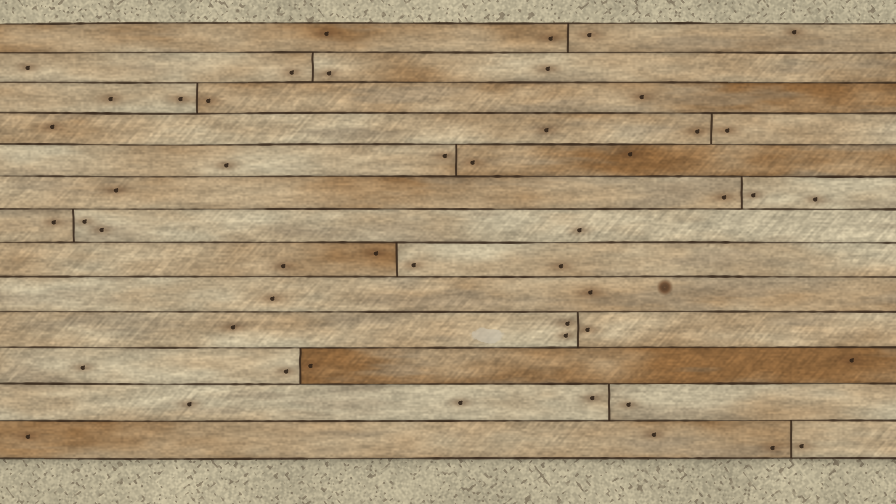
Give the GLSL for this texture, as a WebGL 1 fragment shader.

```glsl
precision highp float;
// Thirteen rows of weathered planks lying on speckled concrete.
// Row seams follow a quadratic, so planks widen towards the viewer; each row
// has one butt joint, and layered noise gives grain, stains and saw marks.

uniform vec2 u_resolution;

const float LAST_ROW = 12.0;
const float TOP = 0.0463;      // depth of the first seam, in canvas heights
const float PITCH = 0.0574;    // height of the first row
const float SPREAD = 0.000694; // growth from row to row

const vec3 PALE = vec3(0.745, 0.695, 0.58);
const vec3 TAN = vec3(0.69, 0.60, 0.47);
const vec3 BROWN = vec3(0.53, 0.385, 0.235);
const vec3 GREY = vec3(0.57, 0.51, 0.42);
const vec3 GAP = vec3(0.21, 0.155, 0.11);
const vec3 RUST = vec3(0.36, 0.24, 0.15);
const vec3 CONCRETE = vec3(0.71, 0.67, 0.56);

float hash(vec2 p) {
  vec3 q = fract(p.xyx * 0.1031);
  q += dot(q, q.yzx + 33.33);
  return fract((q.x + q.y) * q.z);
}

float noise(vec2 p) {
  vec2 i = floor(p), f = fract(p);
  f = f * f * (3.0 - 2.0 * f);
  return mix(mix(hash(i), hash(i + vec2(1.0, 0.0)), f.x),
             mix(hash(i + vec2(0.0, 1.0)), hash(i + 1.0), f.x), f.y);
}

float fbm(vec2 p) {
  float sum = 0.0, amp = 0.533;
  for (int k = 0; k < 4; k++) {
    sum += amp * noise(p);
    p = p * 2.03 + 19.7;
    amp *= 0.5;
  }
  return sum;
}

// Chooses the value belonging to one of the thirteen rows.
float pick(float row, vec4 a, vec4 b, vec4 c, float last) {
  vec4 d = vec4(0.0, 1.0, 2.0, 3.0) - row;
  vec4 h = vec4(0.5);
  return dot(a, step(abs(d), h)) + dot(b, step(abs(d + 4.0), h))
       + dot(c, step(abs(d + 8.0), h)) + last * step(11.5, row);
}

float seamDepth(float row) {
  return TOP + row * (PITCH + SPREAD * row);
}

float rowAt(float depth) {
  return (sqrt(PITCH * PITCH + 4.0 * SPREAD * (depth - TOP)) - PITCH) / (2.0 * SPREAD);
}

// Soft-edged line of the given half width.
float line(float dist, float halfWidth, float px) {
  return 1.0 - smoothstep(halfWidth - px * 0.6, halfWidth + px * 0.6, dist);
}

vec3 concrete(vec2 p) {
  vec2 turned = vec2(p.x * 0.8 - p.y * 0.6, p.x * 0.6 + p.y * 0.8) + 3.0;
  float grit = noise(turned * 240.0), pits = noise(turned * 170.0 + 40.0);
  vec3 c = CONCRETE * (0.81 + 0.22 * grit + 0.18 * fbm(p * 9.0));
  c = mix(c, vec3(0.42, 0.37, 0.30), 0.6 * smoothstep(0.72, 0.92, pits));
  // Shade cast just below the last row
  float below = p.y - seamDepth(LAST_ROW + 1.0);
  return c * (1.0 - 0.28 * step(-0.1, below) * exp(-abs(below) * 130.0));
}

vec3 wood(vec2 p, float tone, float seed) {
  vec2 s = p + seed * vec2(37.3, 15.1);
  float grain = fbm(s * vec2(9.0, 75.0));
  float fiber = noise(s * vec2(70.0, 260.0));
  float grit = noise(s * vec2(190.0, 230.0) + 31.0);
  float stain = fbm(s * vec2(4.0, 13.0));
  float warmth = clamp(tone + (stain - 0.5) * 1.1, 0.0, 1.0);
  vec3 c = mix(PALE, TAN, smoothstep(0.0, 0.5, warmth));
  c = mix(c, BROWN, smoothstep(0.4, 1.05, warmth));
  // Grey weathering in streaks
  c = mix(c, GREY, 0.55 * smoothstep(0.53, 0.78, fbm(s * vec2(5.0, 28.0) + 7.0)));
  c *= 0.765 + 0.25 * grain + 0.13 * fiber + 0.13 * grit;
  // Fine slanted saw marks on worn patches
  float saw = noise(vec2((s.x + 0.9 * s.y) * 170.0, s.y * 35.0));
  float worn = smoothstep(0.42, 0.68, noise(s * vec2(2.3, 6.0) + 11.0));
  return c * (1.0 + 0.15 * worn * (saw - 0.5));
}

// Dark nail head with a rust bleed along the grain.
vec3 nail(vec3 c, vec2 offset, float px) {
  vec2 spread = offset * vec2(45.0, 110.0);
  c = mix(c, RUST, 0.42 * exp(-dot(spread, spread)));
  float ragged = 0.0030 + 0.0026 * noise(offset * 260.0 + 50.0);
  return mix(c, GAP * 0.8, 0.85 * line(length(offset * vec2(0.85, 1.1)), ragged, px));
}

void main() {
  float px = 1.0 / u_resolution.y, aspect = u_resolution.x * px;
  vec2 p = vec2(gl_FragCoord.x, u_resolution.y - gl_FragCoord.y) * px;
  float depth = p.y + 0.003 * (noise(vec2(p.x * 3.0, p.y * 4.0)) - 0.5);
  float row = clamp(floor(rowAt(depth)), 0.0, LAST_ROW);
  float top = seamDepth(row), bottom = seamDepth(row + 1.0);

  // Joint position across the width and the warmth of both planks in the row
  float joint = aspect * pick(row, vec4(0.634, 0.349, 0.220, 0.794),
    vec4(0.509, 0.828, 0.082, 0.443), vec4(-1.0, 0.645, 0.335, 0.680), 0.883);
  float leftTone = pick(row, vec4(0.48, 0.36, 0.22, 0.38),
    vec4(0.34, 0.45, 0.34, 0.50), vec4(0.0, 0.26, 0.18, 0.22), 0.66);
  float rightTone = pick(row, vec4(0.52, 0.44, 0.66, 0.34),
    vec4(0.78, 0.22, 0.10, 0.24), vec4(0.38, 0.38, 0.92, 0.22), 0.40);
  float side = step(joint, p.x);
  vec3 c = wood(p, mix(leftTone, rightTone, side), row * 2.0 + side + 1.0);

  // Knot and bare patch
  vec2 k = p - vec2(0.742 * aspect, 0.570);
  float rings = noise(vec2(length(k) * 420.0, 3.0));
  c = mix(c, RUST * (0.7 + 0.5 * rings), 0.8 * line(length(k), 0.013, 0.009));
  vec2 patchUv = (p - vec2(0.545 * aspect, 0.667)) * vec2(1.0, 2.8);
  float chip = length(patchUv) + 0.05 * (fbm(p * 45.0) - 0.5);
  c = mix(c, vec3(0.78, 0.74, 0.66), 0.7 * line(chip, 0.041, 0.009));

  // Nails beside the joint, then two more anywhere along the row
  for (int n = 0; n < 4; n++) {
    float f = float(n), r = hash(vec2(row + 3.0, f * 7.0 + 2.0));
    float beside = joint + (f * 2.0 - 1.0) * (0.018 + 0.024 * r);
    float x = n < 2 ? beside : aspect * (f - 2.0 + r) * 0.5;
    float y = mix(top, bottom, 0.28 + 0.44 * hash(vec2(f + 9.0, row + 5.0)));
    c = nail(c, p - vec2(x, y), px);
  }

  // Ground, then shaded plank edges and dark gaps
  float onPlanks = step(seamDepth(0.0), depth) * step(depth, seamDepth(LAST_ROW + 1.0));
  float seam = min(abs(depth - top), abs(bottom - depth));
  float butt = abs(p.x - joint + 0.002 * (noise(p * 60.0) - 0.5));
  c *= 1.0 - 0.20 * exp(-min(seam, butt) * 300.0);
  c = mix(concrete(p), c, onPlanks);
  // Gap width and darkness wander along each seam
  float seamRow = row + step(0.5 * (top + bottom), depth);
  float ragged = 0.6 * noise(vec2(p.x * 9.0, seamRow * 5.0))
               + 0.4 * noise(vec2(p.x * 75.0, seamRow * 7.0));
  c = mix(c, GAP, (0.45 + 0.5 * ragged) * line(seam, 0.0006 + 0.0020 * ragged, px));
  c = mix(c, GAP, 0.85 * onPlanks * line(butt, 0.0019, px));
  gl_FragColor = vec4(c, 1.0);
}
```
